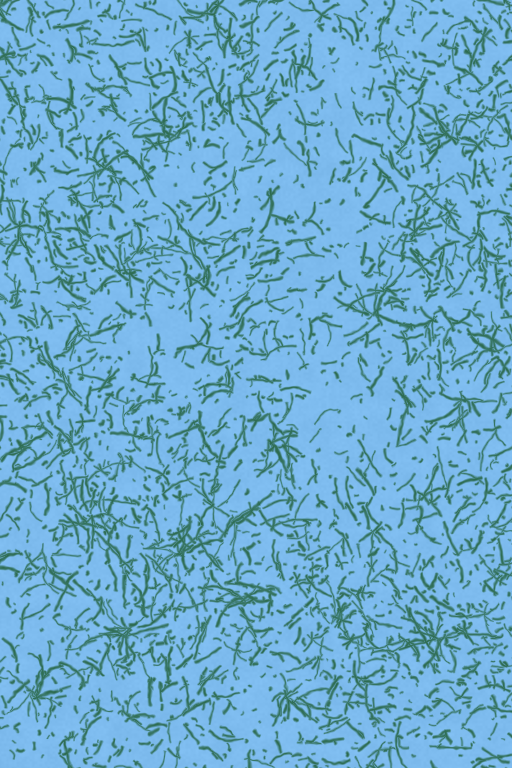
Reproduce this texture procedurally as a WebGL 1 fragment shader.

```glsl
precision highp float;
// Blue paper strewn with fine dark green fibres, short and slightly bent.
// Jittered grids scatter specks, short and long fibres; radiating tufts and
// a clumping noise make the density uneven. Lengths are in canvas heights.

uniform vec2 u_resolution;

const vec3 PAPER = vec3(0.492, 0.735, 0.935);
const vec3 FIBRE = vec3(0.170, 0.415, 0.300);
const float PI = 3.14159265;
const float SOFTNESS = 0.0017;     // half width of the blurred fibre edge
const float THIN = 0.0008;         // half widths of the fibres
const float THICK = 0.0021;
const float CLUMP_SCALE = 9.0;     // density patches per canvas height
const float GRAIN = 0.022;         // brightness range of the paper grain
const float TUFT_CELL = 0.13;
const float TUFT_SHARE = 0.55;
const int TUFT_STRANDS = 9;
const int MAX_PER_CELL = 4;

float hash(vec2 p) {
  return fract(sin(dot(p, vec2(127.1, 311.7))) * 43758.5453);
}

vec2 hash2(vec2 p) {
  return vec2(hash(p), hash(p + 37.3));
}

float noise(vec2 p) {
  vec2 i = floor(p);
  vec2 f = fract(p);
  f = f * f * (3.0 - 2.0 * f);
  return mix(mix(hash(i), hash(i + vec2(1.0, 0.0)), f.x),
             mix(hash(i + vec2(0.0, 1.0)), hash(i + 1.0), f.x), f.y);
}

// Ink of one bent fibre centred at the origin
float fibre(vec2 p, float angle, float halfLength, float bend, float halfWidth) {
  float c = cos(angle);
  float s = sin(angle);
  vec2 q = vec2(c * p.x + s * p.y, c * p.y - s * p.x);
  float t = q.x / halfLength;
  q.y -= bend * halfLength * (min(t * t, 1.0) - 0.4);
  float d = length(vec2(max(abs(q.x) - halfLength, 0.0), q.y));
  float soft = max(SOFTNESS, 0.7 / u_resolution.y);
  return 1.0 - smoothstep(halfWidth - soft, halfWidth + soft, d);
}

// Fibres scattered over a grid; half lengths must stay below the cell size
float scatter(vec2 p, float cell, int count, vec2 halfLengths, float share, float seed) {
  vec2 home = floor(p / cell);
  float ink = 0.0;
  for (int y = -1; y <= 1; y++) {
    for (int x = -1; x <= 1; x++) {
      vec2 id = home + vec2(float(x), float(y));
      for (int k = 0; k < MAX_PER_CELL; k++) {
        if (k >= count) break;
        vec2 key = id + seed + float(k) * 19.7;
        vec2 centre = (id + hash2(key)) * cell;
        float density = share * (0.35 + 1.3 * noise(centre * CLUMP_SCALE));
        if (hash(key + 5.1) > density) continue;
        vec2 shape = hash2(key + 11.9);
        float halfLength = mix(halfLengths.x, halfLengths.y, shape.x * shape.x);
        float halfWidth = mix(THIN, THICK, shape.y);
        float bend = (hash(key + 23.4) - 0.5) * 0.7;
        float lean = PI * noise(centre * 6.0 + 40.0);
        float angle = lean + (hash(key + 31.8) - 0.5) * 2.6;
        ink = max(ink, fibre(p - centre, angle, halfLength, bend, halfWidth));
      }
    }
  }
  return ink;
}

// Loose bundles of strands spreading from a common knot
float tufts(vec2 p) {
  vec2 home = floor(p / TUFT_CELL);
  float ink = 0.0;
  for (int y = -1; y <= 1; y++) {
    for (int x = -1; x <= 1; x++) {
      vec2 id = home + vec2(float(x), float(y));
      if (hash(id + 71.3) > TUFT_SHARE) continue;
      vec2 knot = (id + hash2(id + 83.7)) * TUFT_CELL;
      for (int k = 0; k < TUFT_STRANDS; k++) {
        vec2 key = id + 97.1 + float(k) * 13.3;
        vec2 shape = hash2(key);
        float angle = 2.0 * PI * shape.x;
        float halfLength = mix(0.008, 0.026, shape.y);
        vec2 offset = vec2(cos(angle), sin(angle)) * halfLength;
        offset += (hash2(key + 7.7) - 0.5) * 0.022;
        float bend = (hash(key + 17.2) - 0.5) * 0.6;
        float halfWidth = mix(THIN, THICK, hash(key + 29.6));
        ink = max(ink, fibre(p - knot - offset, angle, halfLength, bend, halfWidth));
      }
    }
  }
  return ink;
}

void main() {
  vec2 p = gl_FragCoord.xy / u_resolution.y;

  // Slight wobble makes the fibres ragged
  vec2 wobble = vec2(noise(p * 170.0), noise(p * 170.0 + 60.0)) - 0.5;
  vec2 q = p + wobble * 0.0025;

  float ink = scatter(q, 0.036, 4, vec2(0.004, 0.022), 0.80, 0.0);
  ink = max(ink, scatter(q, 0.060, 1, vec2(0.016, 0.032), 0.60, 203.0));
  ink = max(ink, scatter(q, 0.014, 1, vec2(0.0008, 0.004), 0.50, 409.0));
  ink = max(ink, tufts(q));
  ink *= 0.80 + 0.20 * noise(p * 210.0 + 15.0);

  // Faint paper grain under the fibres
  float grain = (noise(p * 300.0) + noise(p * 45.0) - 1.0) * GRAIN;
  gl_FragColor = vec4(mix(PAPER + grain, FIBRE, ink), 1.0);
}
```
